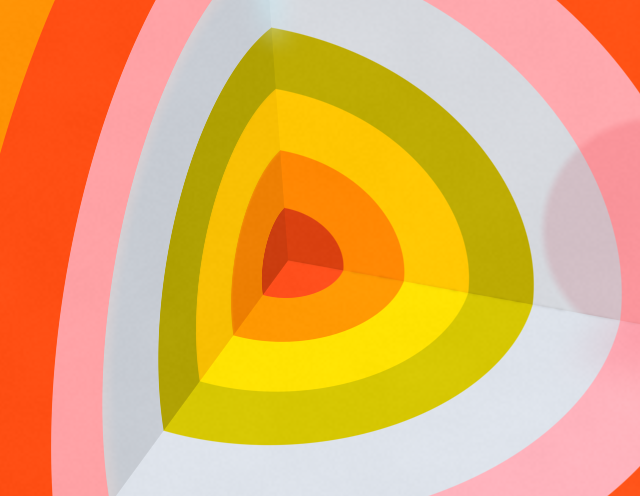
Reproduce this background procedurally as a Shadertoy shader.

```glsl
// Concentric painted colour bands wrapping the inner corner of three walls
#define CORNER vec2(0.581, 0.475)
#define AXIS_UP vec2(-0.0076, 0.1057)
#define AXIS_RIGHT vec2(0.1110, -0.0201)
#define AXIS_NEAR vec2(-0.0495, -0.0677)
#define PERSPECTIVE 0.028
#define SHADOW_CENTRE vec2(1.321, 0.535)
#define SHADOW_RADIUS 0.226
#define GRAIN 0.012

const int BANDS = 8;

// Band colours from the corner outwards, on the walls and on the floor
const vec3 WALL[BANDS] = vec3[](
    vec3(0.85, 0.25, 0.06), vec3(1.00, 0.53, 0.01),
    vec3(1.00, 0.78, 0.01), vec3(0.74, 0.67, 0.01),
    vec3(0.84, 0.85, 0.87), vec3(1.00, 0.66, 0.68),
    vec3(1.00, 0.32, 0.08), vec3(1.00, 0.60, 0.02));
const vec3 FLOOR[BANDS] = vec3[](
    vec3(1.00, 0.31, 0.11), vec3(1.00, 0.60, 0.01),
    vec3(1.00, 0.89, 0.01), vec3(0.84, 0.78, 0.01),
    vec3(0.87, 0.89, 0.92), vec3(1.00, 0.70, 0.74),
    vec3(1.00, 0.33, 0.10), vec3(1.00, 0.60, 0.02));
const float RADIUS[BANDS - 1] = float[](1.0, 2.1, 3.27, 4.44, 6.03, 7.63, 9.75);

float hash(vec2 p) {
    return fract(sin(dot(p, vec2(127.1, 311.7))) * 43758.5);
}

float noise(vec2 p) {
    vec2 i = floor(p), f = fract(p);
    f = f * f * (3.0 - 2.0 * f);
    return mix(mix(hash(i), hash(i + vec2(1, 0)), f.x),
               mix(hash(i + vec2(0, 1)), hash(i + vec2(1, 1)), f.x), f.y);
}

// Coordinates of p along two skewed axes
vec2 skew(vec2 p, vec2 u, vec2 v) {
    return vec2(p.x * v.y - p.y * v.x, u.x * p.y - u.y * p.x) / (u.x * v.y - u.y * v.x);
}

// Radius of the conic through p; bulge pushes it outwards between the axes
float conic(vec2 p, float bulge) {
    return sqrt(max(dot(p, p) - bulge * p.x * p.y, 0.0));
}

// Flat paint at radius r; squeeze pulls in the sixth edge
vec3 bands(float r, float onFloor, float squeeze, float soft) {
    vec3 col = mix(WALL[0], FLOOR[0], onFloor);
    for (int i = 0; i < BANDS - 1; i++) {
        float edge = RADIUS[i] - (i == 5 ? squeeze : 0.0);
        vec3 next = mix(WALL[i + 1], FLOOR[i + 1], onFloor);
        col = mix(col, next, smoothstep(-soft, soft, r - edge));
    }
    return col;
}

float coverage(vec2 q, float soft) {
    return smoothstep(-soft, soft, min(q.x, q.y));
}

void mainImage(out vec4 fragColor, in vec2 fragCoord) {
    vec2 uv = fragCoord / iResolution.y;
    vec2 p = uv - CORNER;
    float soft = 8.0 / iResolution.y;

    // Plane coordinates of the three faces
    vec2 back = skew(p, AXIS_UP, AXIS_RIGHT);
    vec2 left = skew(p, AXIS_UP, AXIS_NEAR);
    vec2 ground = skew(p, AXIS_RIGHT, AXIS_NEAR);
    float backMask = coverage(back, soft);
    float leftMask = coverage(left, soft);
    float floorMask = coverage(ground, soft);

    // Back wall, with a rounder bulge towards the right and a cast shadow
    float share = clamp(back.y / max(back.x + back.y, 0.01), 0.0, 1.0);
    vec3 backCol = bands(conic(back, 0.36 * share), 0.0, 0.0, soft);
    float shade = 1.0 - smoothstep(-0.012, 0.012, length(uv - SHADOW_CENTRE) - SHADOW_RADIUS);
    backCol *= mix(vec3(1.0), vec3(0.98, 0.88, 0.89), shade);

    // Left wall, slightly dimmer
    float leftR = conic(left / (1.0 + PERSPECTIVE * left.y), 0.28);
    vec3 leftCol = bands(leftR, 0.0, 0.28, soft);
    leftCol *= mix(vec3(0.93, 0.94, 0.95), vec3(1.0, 0.96, 0.95), smoothstep(5.6, 6.1, leftR));
    leftCol = mix(leftCol, vec3(1.0, 0.76, 0.01), 0.6 * smoothstep(2.0, 2.2, leftR)
                  * (1.0 - smoothstep(3.2, 3.3, leftR)));

    // Floor, a little darker beneath the shadow
    float floorR = conic(ground / (1.0 + PERSPECTIVE * ground.y), 0.26);
    vec3 floorCol = bands(floorR, 1.0, 0.0, soft);
    float floorShade = smoothstep(5.2, 6.6, ground.x) * (1.0 - smoothstep(0.3, 2.2, ground.y));
    floorCol *= 1.0 - vec3(0.01, 0.10, 0.09) * floorShade;

    vec3 col = (backCol * backMask + leftCol * leftMask + floorCol * floorMask)
             / max(backMask + leftMask + floorMask, 0.001);

    // Soft light in the upper crease, faint dark seam on the right crease
    float glow = exp(-pow(back.y * 3.0, 2.0)) * smoothstep(3.8, 5.0, back.x);
    col = mix(col, vec3(0.79, 0.89, 0.92), 0.6 * glow);
    float seam = exp(-pow(back.x * 30.0, 2.0)) * step(0.0, back.y);
    col *= 1.0 - 0.07 * seam * noise(uv * 70.0);

    // Plaster grain
    col += GRAIN * (noise(uv * 180.0) + noise(uv * 12.0) - 1.0);
    fragColor = vec4(clamp(col, 0.0, 1.0), 1.0);
}
```
